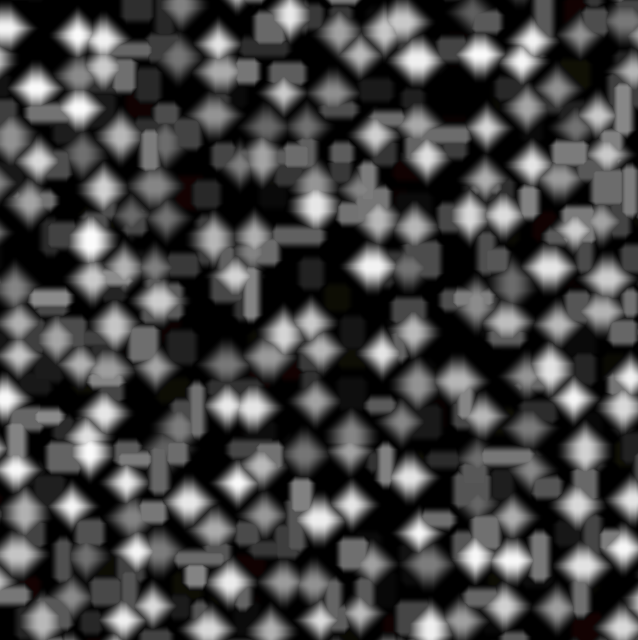
This pattern is drawn by a WebGL 1 fragment shader. Its source:

```glsl
precision highp float;
// Soft white diamonds over dim grey blocks and short bars on black.
// Every layer scatters chamfered boxes on a jittered grid, and the
// brightest shape at each point wins.

uniform vec2 u_resolution;

#define SPARK_CELLS 13.0   // grid cells per canvas height
#define BLOCK_CELLS 16.0
#define BAR_CELLS 9.0
#define SPARK_REACH 0.046  // width of the soft edge
#define BLOCK_REACH 0.015
#define BAR_REACH 0.017
#define SPARK_LEVELS vec3(0.36, 0.99, 0.8)  // low, high, skew
#define BLOCK_LEVELS vec3(0.03, 0.52, 1.4)
#define BAR_LEVELS vec3(0.15, 0.55, 1.0)
#define STAIN_LEVELS vec3(0.03, 0.08, 1.0)
#define JITTER 0.8

float hash(vec2 p) {
  return fract(sin(dot(p, vec2(127.1, 311.7))) * 43758.5453);
}

// Box with a flat top, soft flanks and diagonal corners
float chamferedBox(vec2 p, vec2 halfSize, float reach) {
  vec2 outside = max(abs(p) - halfSize, 0.0);
  float d = (outside.x + outside.y) / reach;
  return 1.0 - smoothstep(0.0, 1.0, d);
}

// Brightest of the boxes scattered around p
float scatter(vec2 p, float cells, float seed, vec2 minHalf, vec2 maxHalf,
              float reach, vec3 levels, float density) {
  vec2 home = floor(p * cells);
  float brightest = 0.0;
  for (int j = -1; j <= 1; j++) {
    for (int i = -1; i <= 1; i++) {
      vec2 cell = home + vec2(float(i), float(j));
      vec2 key = cell + seed;
      vec2 offset = vec2(hash(key + 0.13), hash(key + 0.37)) - 0.5;
      vec2 center = (cell + 0.5 + JITTER * offset) / cells;
      vec2 sizeMix = vec2(hash(key + 0.51), hash(key + 0.73));
      vec2 halfSize = mix(minHalf, maxHalf, sizeMix);
      if (hash(key + 0.89) < 0.5) halfSize = halfSize.yx;
      float level = mix(levels.x, levels.y, pow(hash(key + 0.29), levels.z));
      float present = step(hash(key + 0.61), density);
      float shape = chamferedBox(p - center, halfSize, reach);
      brightest = max(brightest, present * level * shape);
    }
  }
  return brightest;
}

void main() {
  vec2 p = gl_FragCoord.xy / u_resolution.y;

  // Grey layers, from bright to dim
  float sparks = scatter(p, SPARK_CELLS, 17.0, vec2(0.001), vec2(0.004, 0.010),
                         SPARK_REACH, SPARK_LEVELS, 0.95);
  float blocks = scatter(p, BLOCK_CELLS, 53.0, vec2(0.009), vec2(0.022),
                         BLOCK_REACH, BLOCK_LEVELS, 0.6);
  float bars = scatter(p, BAR_CELLS, 91.0, vec2(0.004, 0.014),
                       vec2(0.007, 0.037), BAR_REACH, BAR_LEVELS, 0.9);
  vec3 color = vec3(max(sparks, max(blocks, bars)));

  // Faint red and olive stains, seen only in the dark gaps
  float red = scatter(p, BLOCK_CELLS, 131.0, vec2(0.010), vec2(0.020),
                      BLOCK_REACH, STAIN_LEVELS, 0.15);
  float olive = scatter(p, BLOCK_CELLS, 173.0, vec2(0.010), vec2(0.020),
                        BLOCK_REACH, STAIN_LEVELS, 0.15);
  color = max(color, red * vec3(1.0, 0.1, 0.1));
  color = max(color, olive * vec3(0.9, 0.9, 0.3));

  gl_FragColor = vec4(color, 1.0);
}
```
